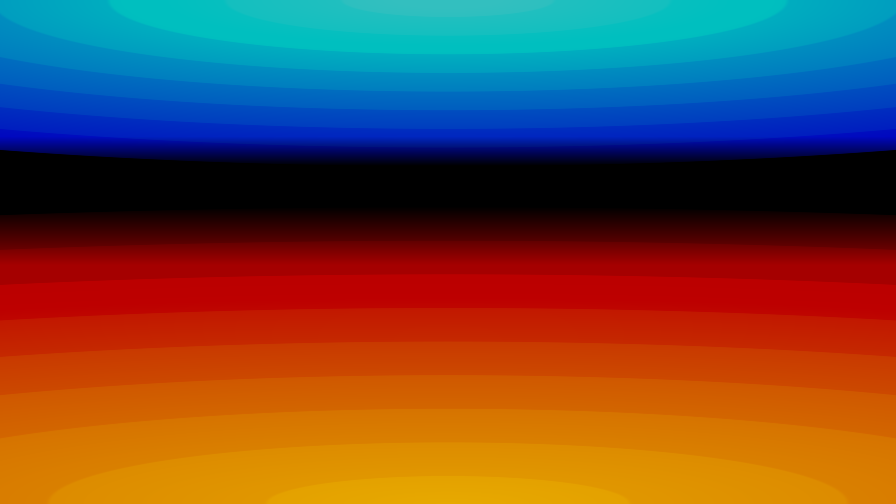
A Shadertoy shader for this background:

```glsl
// Banded elliptical glows: orange from below, cyan from above, with a dark gap between.

// Counts the rings out from the centre, with edges one pixel wide.
float ringIndex(float radius, float firstRing, float ringStep) {
    float x = (radius - firstRing) / ringStep + 1.0;
    float edge = 1.0 / (iResolution.y * ringStep);
    return floor(x) + smoothstep(1.0 - edge, 1.0, fract(x));
}

// Half stepped, half continuous ring position.
float softRing(float ring, float radius, float firstRing, float ringStep) {
    return mix(ring, (radius - firstRing) / ringStep + 0.5, 0.5);
}

// Each glow ends at its ninth ring.
float insideGlow(float ring) {
    return 1.0 - clamp(ring - 8.0, 0.0, 1.0);
}

vec3 warmGlow(vec2 p) {
    float radius = length(p * vec2(0.154, 1.0));
    float ring = ringIndex(radius, 0.0565, 0.0667);
    float s = softRing(ring, radius, 0.0565, 0.0667);
    float green = max(0.65 - 0.075 * s - 0.006 * s * s, 0.0);
    vec3 color = vec3(max(0.9 - 0.027 * s, 0.735), green, 0.0);

    // Fade towards the dark gap, darker on the outer rings.
    float fade = clamp((0.59 - p.y) / 0.116, 0.0, 1.0);
    fade *= 1.0 - 0.12 * clamp(ring - 6.0, 0.0, 2.0);
    return color * fade * insideGlow(ring);
}

vec3 coolGlow(vec2 p) {
    float radius = length(p * vec2(0.16, 1.0));
    float ring = ringIndex(radius, 0.0347, 0.037);
    float s = softRing(ring, radius, 0.0347, 0.037);
    float red = clamp(0.2 - 0.1 * s, 0.0, 0.2);
    float green = clamp(1.02 - 0.125 * s, 0.03, 0.75);
    float fade = clamp((0.329 - p.y) / 0.058, 0.0, 1.0);
    return vec3(red, green, 0.75) * fade * insideGlow(ring);
}

void mainImage(out vec4 fragColor, in vec2 fragCoord) {
    // Heights run from 0 to 1; x is measured from the middle.
    vec2 p = vec2(fragCoord.x - 0.5 * iResolution.x, fragCoord.y) / iResolution.y;
    vec3 color = warmGlow(p) + coolGlow(vec2(p.x, 1.0 - p.y));
    fragColor = vec4(color, 1.0);
}
```
